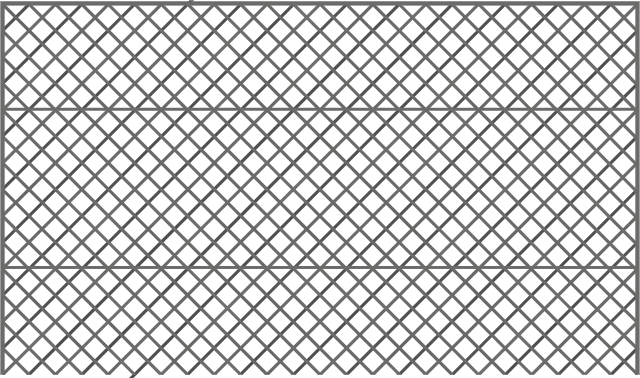
Write a Shadertoy shader that draws this pattern.

```glsl
const vec2 ORIGIN = vec2(0.0039, 0.0066);   // top-left mesh node, in canvas widths
const float PITCH = 0.04134;                // node spacing, in canvas widths
const vec2 CELLS = vec2(24.0, 14.0);        // repeats across and down
const float STRAND_HALF = 0.060;            // half widths, in cells
const float POST_HALF = 0.082;
const float RAIL_HALF = 0.056;
const float TOP_Y = -0.03;
const float UPPER_RAIL_Y = 3.97;
const float LOWER_RAIL_Y = 9.95;
const float STUB_LENGTH = 0.15;
const float TOP_STUB_STRAND = 7.0;
const float BOTTOM_STUB_STRAND = 19.0;
const float SAG = 0.10;
const float JITTER = 0.02;
const float TONE_VARIATION = 0.035;
const vec3 PAPER = vec3(1.0);
const vec3 STEEL = vec3(0.42, 0.418, 0.415);
const vec3 DARK_STEEL = vec3(0.32);

float hash(float n) {
    return fract(sin(n * 91.17) * 4375.85);
}

// Smooth value noise along one strand
float strandNoise(float along, float id) {
    float cell = floor(along);
    float f = fract(along);
    float seed = id * 17.3;
    return mix(hash(cell + seed), hash(cell + 1.0 + seed), f * f * (3.0 - 2.0 * f)) - 0.5;
}

float boxDistance(vec2 p, vec2 center, vec2 halfSize) {
    vec2 d = abs(p - center) - halfSize;
    return max(d.x, d.y);
}

float coverage(float distanceToEdge, float pixel) {
    return clamp(0.5 - distanceToEdge / pixel, 0.0, 1.0);
}

// Distance to the nearest diagonal strand, with its index returned in id
float strandDistance(float across, float seed, out float id) {
    id = round(across);
    float shift = (hash(id + seed) - 0.5) * JITTER;
    return abs(across - id - shift) * 0.70711 - STRAND_HALF;
}

void mainImage(out vec4 fragColor, in vec2 fragCoord) {
    vec2 fromTop = vec2(fragCoord.x, iResolution.y - fragCoord.y) / iResolution.x;
    vec2 p = (fromTop - ORIGIN) / PITCH;
    float pixel = 1.0 / (iResolution.x * PITCH);

    // Mesh loosens gently toward the right post
    float sag = SAG * smoothstep(17.0, 24.0, p.x) * sin(3.14159 * p.y / CELLS.y);
    float rising = p.x + p.y;
    float falling = p.x - p.y + sag;

    float risingId, fallingId;
    float risingEdge = strandDistance(rising, 3.0, risingId);
    float fallingEdge = strandDistance(falling, 61.0, fallingId);

    // Mesh limits, with two strands left a little long
    float topEnd = risingId == TOP_STUB_STRAND ? -STUB_LENGTH : 0.0;
    float bottomEnd = CELLS.y + (risingId == BOTTOM_STUB_STRAND ? STUB_LENGTH : 0.0);
    float sides = max(-p.x, p.x - CELLS.x);
    risingEdge = max(risingEdge, max(sides, max(topEnd - p.y, p.y - bottomEnd)));
    fallingEdge = max(fallingEdge, max(sides, max(-p.y, p.y - CELLS.y)));

    // Every second rising strand is dark; tone drifts along each one
    float isDark = mod(risingId, 2.0);
    vec3 risingColor = mix(STEEL, DARK_STEEL, isDark)
        + TONE_VARIATION * strandNoise(falling * 0.5, risingId);
    vec3 fallingColor = STEEL + TONE_VARIATION * strandNoise(rising * 0.5, fallingId + 40.0);

    vec3 color = PAPER;
    color = mix(color, risingColor, coverage(risingEdge, pixel));
    color = mix(color, fallingColor, coverage(fallingEdge, pixel));

    // Frame: top bar, two rails and side posts
    vec2 middle = 0.5 * CELLS;
    float frame = boxDistance(p, vec2(middle.x, TOP_Y), vec2(middle.x + POST_HALF, POST_HALF));
    vec2 railSize = vec2(middle.x, RAIL_HALF);
    frame = min(frame, boxDistance(p, vec2(middle.x, UPPER_RAIL_Y), railSize));
    frame = min(frame, boxDistance(p, vec2(middle.x, LOWER_RAIL_Y), railSize));
    vec2 mirrored = vec2(abs(p.x - middle.x), p.y);
    frame = min(frame, boxDistance(mirrored, middle, vec2(POST_HALF, middle.y)));
    color = mix(color, STEEL, coverage(frame, pixel));

    fragColor = vec4(color, 1.0);
}
```
